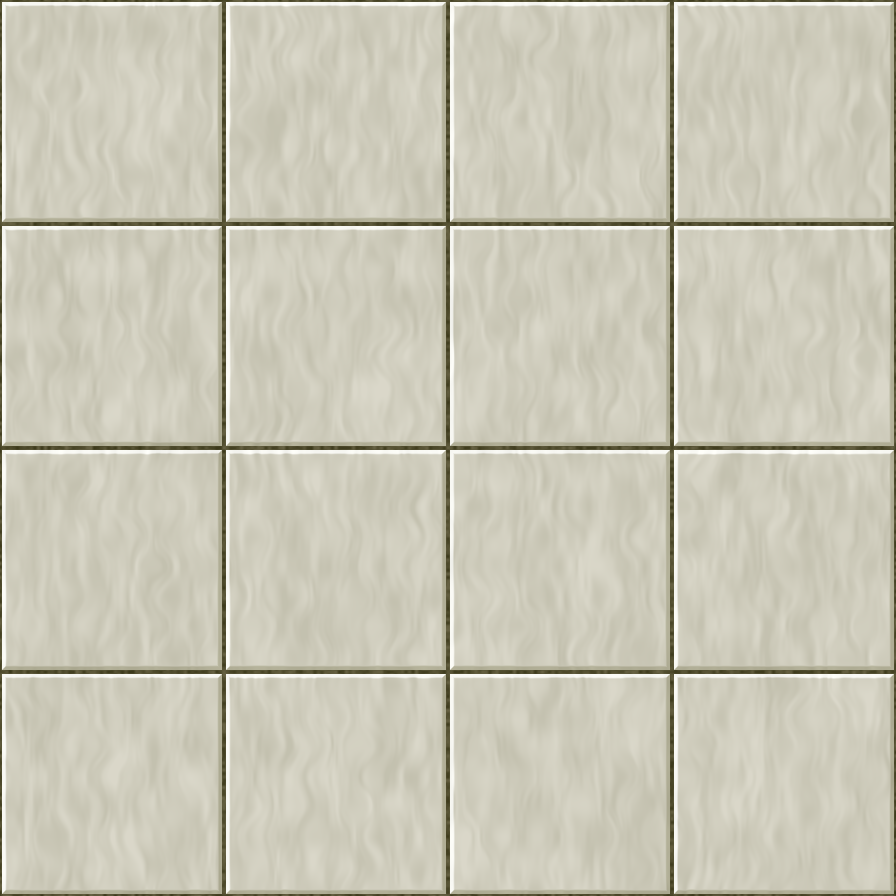
A WebGL 2 fragment shader for this texture:

```glsl
#version 300 es
precision highp float;

uniform vec2 u_resolution;
out vec4 outColor;

// Layout, in units of one tile
const float TILES = 4.0;
const float GROUT_HALF = 0.0085;
const float BEVEL_END = 0.026;
const float BEVEL_SOFT = 0.005;

// Fur grain: whole cell counts across the canvas, so that it wraps
const vec2 WAVE_CELLS = vec2(44.0, 30.0);
const vec2 STRAND_CELLS = vec2(120.0, 30.0);
const vec2 HAIR_CELLS = vec2(210.0, 46.0);
const vec2 PATCH_CELLS = vec2(28.0, 20.0);
const vec2 GRIT_CELLS = vec2(256.0);
const float WAVE_AMOUNT = 0.017;
const float FUR_CONTRAST = 1.5;

// Colours
const vec3 FUR_DARK = vec3(0.765, 0.755, 0.685);
const vec3 FUR_LIGHT = vec3(0.855, 0.845, 0.790);
const vec3 HIGHLIGHT = vec3(0.97, 0.97, 0.95);
const vec3 SHADE = vec3(0.69, 0.68, 0.585);
const vec3 GROUT_DARK = vec3(0.23, 0.22, 0.10);
const vec3 GROUT_LIGHT = vec3(0.41, 0.39, 0.27);

float hash(vec2 p) {
    return fract(sin(dot(p, vec2(127.1, 311.7))) * 43758.5453);
}

// Value noise that repeats over the unit square
float wrapNoise(vec2 uv, vec2 cells, float seed) {
    vec2 p = uv * cells;
    vec2 i = floor(p);
    vec2 f = fract(p);
    f = f * f * (3.0 - 2.0 * f);
    vec2 a = mod(i, cells);
    vec2 b = mod(i + 1.0, cells);
    float low = mix(hash(a + seed), hash(vec2(b.x, a.y) + seed), f.x);
    float high = mix(hash(vec2(a.x, b.y) + seed), hash(b + seed), f.x);
    return mix(low, high, f.y);
}

// Upright strands, bent sideways by a slower wave
float furGrain(vec2 uv) {
    float bend = wrapNoise(uv, WAVE_CELLS, 3.0) - 0.5;
    vec2 bent = uv + vec2(bend * WAVE_AMOUNT, 0.0);
    float strands = wrapNoise(bent, STRAND_CELLS, 17.0);
    float hairs = wrapNoise(bent, HAIR_CELLS, 41.0);
    float patches = wrapNoise(bent, PATCH_CELLS, 73.0);
    float grain = 0.5 * strands + 0.28 * hairs + 0.22 * patches;
    return clamp(0.5 + (grain - 0.5) * FUR_CONTRAST, 0.0, 1.0);
}

void main() {
    vec2 uv = gl_FragCoord.xy / u_resolution;
    vec2 tile = fract(uv * TILES);
    float pixel = TILES / min(u_resolution.x, u_resolution.y);

    // Distances to the lit (left, top) and shaded (right, bottom) sides
    float litSide = min(tile.x, 1.0 - tile.y);
    float shadedSide = min(1.0 - tile.x, tile.y);
    float edge = min(litSide, shadedSide);

    // Tile face
    float grain = furGrain(uv);
    vec3 color = mix(FUR_DARK, FUR_LIGHT, grain);

    // Mitred bevel, its inner rim frayed by the grain
    float mitre = smoothstep(-pixel, pixel, shadedSide - litSide);
    float soft = max(BEVEL_SOFT, 0.5 * pixel);
    float rim = BEVEL_END + (grain - 0.5) * BEVEL_SOFT;
    float bevel = 1.0 - smoothstep(rim - soft, rim + soft, edge);
    vec3 bevelColor = mix(SHADE, HIGHLIGHT, mitre) + 0.06 * (grain - 0.5);
    color = mix(color, bevelColor, bevel);

    // Gritty grout
    float grit = wrapNoise(uv, GRIT_CELLS, 97.0);
    vec3 groutColor = mix(GROUT_DARK, GROUT_LIGHT, grit);
    float halfPixel = 0.5 * pixel;
    float grout = 1.0 - smoothstep(GROUT_HALF - halfPixel, GROUT_HALF + halfPixel, edge);
    color = mix(color, groutColor, grout);

    outColor = vec4(color, 1.0);
}
```
